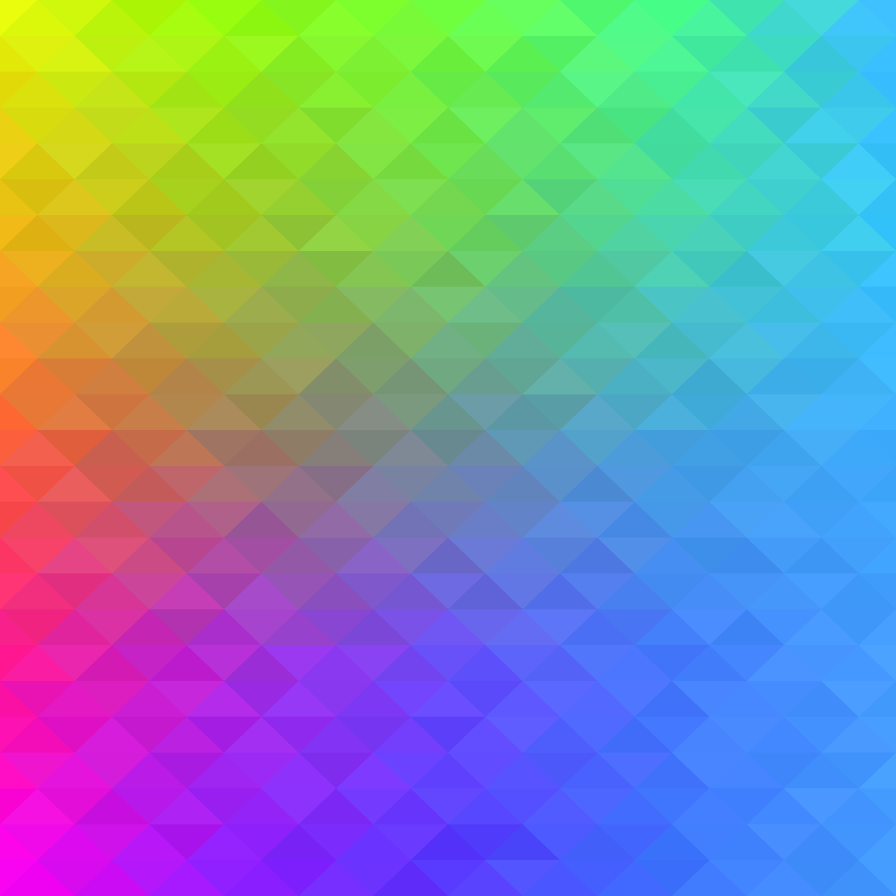
Write a WebGL 2 fragment shader that draws this background.

```glsl
#version 300 es
precision highp float;
// Rainbow gradient mesh broken into a lattice of flat, softly varied triangles.

uniform vec2 u_resolution;
out vec4 fragColor;

// Lattice: triangle bases across and rows down the canvas
const vec2 CELLS = vec2(12.0, 25.0);
const float TONE_JITTER = 0.055;   // brightness spread between triangles
const float PLACE_JITTER = 0.035;  // spread of the gradient sampling point
const int AA = 3;                  // samples per pixel side

// Gradient mesh control colours, each row running left to right
const vec3 LIME_ROW[5] = vec3[5](
    vec3(0.90, 1.00, 0.04), vec3(0.60, 1.00, 0.04), vec3(0.42, 1.00, 0.24),
    vec3(0.28, 1.00, 0.55), vec3(0.22, 0.72, 1.00));
const vec3 LEAF_ROW[5] = vec3[5](
    vec3(0.94, 0.72, 0.08), vec3(0.64, 0.78, 0.15), vec3(0.45, 0.83, 0.32),
    vec3(0.28, 0.83, 0.66), vec3(0.22, 0.78, 1.00));
const vec3 EARTH_ROW[5] = vec3[5](
    vec3(1.00, 0.36, 0.22), vec3(0.65, 0.47, 0.36), vec3(0.43, 0.54, 0.62),
    vec3(0.27, 0.63, 0.88), vec3(0.25, 0.68, 1.00));
const vec3 VIOLET_ROW[5] = vec3[5](
    vec3(1.00, 0.07, 0.60), vec3(0.69, 0.15, 0.88), vec3(0.41, 0.30, 1.00),
    vec3(0.27, 0.48, 1.00), vec3(0.27, 0.61, 1.00));
const vec3 INDIGO_ROW[5] = vec3[5](
    vec3(1.00, 0.02, 1.00), vec3(0.55, 0.10, 1.00), vec3(0.33, 0.20, 1.00),
    vec3(0.24, 0.45, 1.00), vec3(0.27, 0.62, 1.00));

vec3 hash3(vec2 id) {
    vec3 p = fract(vec3(id.xyx) * vec3(0.1031, 0.1030, 0.0973));
    p += dot(p, p.yxz + 33.33);
    return fract((p.xxy + p.yzz) * p.zyx);
}

// Linear blend along one row of control colours
vec3 alongRow(vec3 row[5], float x) {
    float t = x * 4.0;
    int i = int(min(floor(t), 3.0));
    return mix(row[i], row[i + 1], t - float(i));
}

// Tent weight of control row i at height y
float rowWeight(float y, float i) {
    return max(0.0, 1.0 - abs(y * 4.0 - i));
}

// Smooth colour field; y runs downward from the top
vec3 gradientMesh(vec2 p) {
    p = clamp(p, 0.0, 1.0);
    return alongRow(LIME_ROW, p.x) * rowWeight(p.y, 0.0)
         + alongRow(LEAF_ROW, p.x) * rowWeight(p.y, 1.0)
         + alongRow(EARTH_ROW, p.x) * rowWeight(p.y, 2.0)
         + alongRow(VIOLET_ROW, p.x) * rowWeight(p.y, 3.0)
         + alongRow(INDIGO_ROW, p.x) * rowWeight(p.y, 4.0);
}

// Centroid, in lattice units, of the triangle holding g
vec2 triangleCentre(vec2 g) {
    float row = floor(g.y);
    float shift = mod(row, 2.0) < 0.5 ? 0.5 : 0.0;
    float x = g.x - shift;
    float apex = floor(x + 0.5);
    bool pointsUp = abs(x - apex) < 0.5 * (g.y - row);
    return pointsUp ? vec2(apex + shift, row + 2.0 / 3.0)
                    : vec2(floor(x) + 0.5 + shift, row + 1.0 / 3.0);
}

vec3 triangleColour(vec2 uv) {
    vec2 centre = triangleCentre(vec2(uv.x, 1.0 - uv.y) * CELLS);
    vec3 rnd = hash3(floor(centre * vec2(2.0, 3.0) + 0.5) + 17.0) - 0.5;
    vec3 colour = gradientMesh(centre / CELLS + rnd.xy * PLACE_JITTER);
    return clamp(colour + rnd.z * TONE_JITTER, 0.0, 1.0);
}

void main() {
    // Supersample to smooth the triangle edges
    vec3 sum = vec3(0.0);
    for (int j = 0; j < AA; j++) {
        for (int i = 0; i < AA; i++) {
            vec2 offset = (vec2(i, j) + 0.5) / float(AA) - 0.5;
            sum += triangleColour((gl_FragCoord.xy + offset) / u_resolution);
        }
    }
    fragColor = vec4(sum / float(AA * AA), 1.0);
}
```
